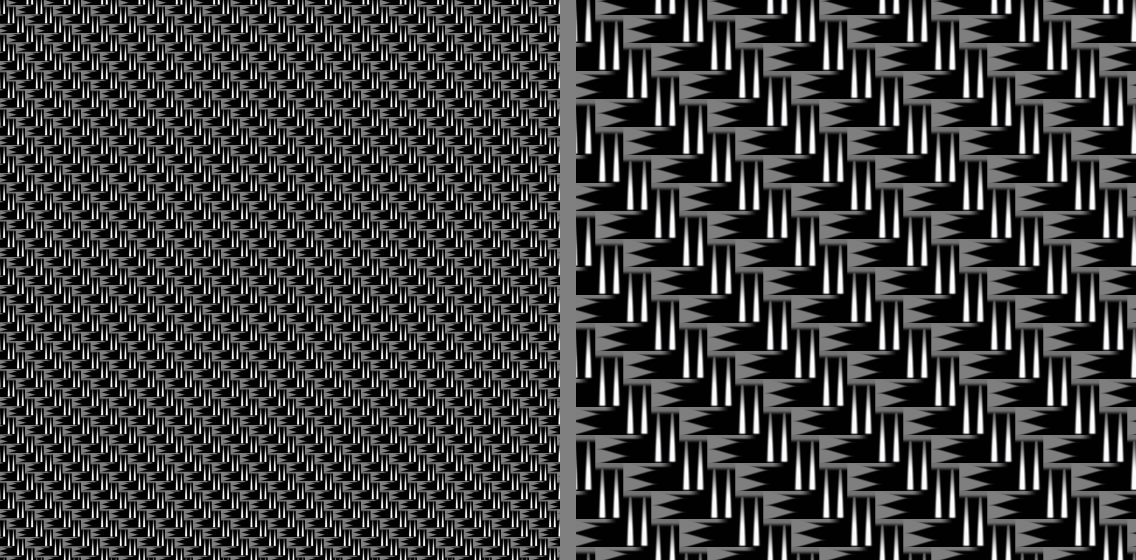
Left: the whole. Right: its middle third, enlarged.
A WebGL 2 fragment shader for this texture:

```glsl
#version 300 es
precision highp float;

uniform vec2 u_resolution;
out vec4 fragColor;

// Distance to the nearer of two filaments running along one yarn, 0 to 0.25
float filamentDistance(float across) {
    return abs(fract(across * 2.0) - 0.5) * 0.5;
}

// Upright yarn: bright needles that widen toward the lower end
float warpShade(float across, float along) {
    float d = filamentDistance(across);
    float halfWidth = mix(0.03, 0.13, along);
    float needle = 1.0 - smoothstep(halfWidth * 0.3, halfWidth + 0.04, d);
    float glow = mix(0.3, 1.1, smoothstep(0.0, 0.75, along));
    float ends = smoothstep(0.0, 0.12, along) * (1.0 - smoothstep(0.95, 1.0, along));
    float cap = 0.45 * (1.0 - smoothstep(0.05, 0.15, along));
    return max(needle * glow * ends, cap);
}

// Level yarn: gray at the left, split into spikes that fade rightward
float weftShade(float across, float along) {
    float d = filamentDistance(across);
    float halfWidth = mix(0.29, -0.04, smoothstep(-0.1, 0.75, along));
    float spike = 1.0 - smoothstep(halfWidth - 0.04, halfWidth + 0.04, d);
    float fade = 1.0 - smoothstep(0.45, 0.8, along);
    float rim = 0.48 * (1.0 - smoothstep(0.08, 0.18, across)) * (1.0 - smoothstep(0.65, 0.9, along));
    return max(0.5 * spike * fade, rim);
}

// Two-over-two twill, 15 repeats of 4 yarns each way
float twill(vec2 uv) {
    vec2 yarn = vec2(uv.x, 1.0 - uv.y) * 60.0 + vec2(0.31, 0.46);
    vec2 cell = floor(yarn);
    vec2 local = yarn - cell;
    float crossing = mod(cell.y - cell.x, 4.0);
    if (crossing < 1.5) {
        return warpShade(local.x, (crossing + local.y) * 0.5);
    }
    return weftShade(local.y, (3.0 - crossing + local.x) * 0.5);
}

void main() {
    // Average a grid of samples inside the pixel to smooth the edges
    float shade = 0.0;
    for (int j = 0; j < 4; j++) {
        for (int i = 0; i < 4; i++) {
            vec2 offset = (vec2(i, j) + 0.5) / 4.0 - 0.5;
            shade += twill((gl_FragCoord.xy + offset) / u_resolution);
        }
    }
    shade = clamp(shade / 16.0, 0.0, 1.0);
    fragColor = vec4(mix(vec3(0.005), vec3(0.99, 0.99, 1.0), shade), 1.0);
}
```
